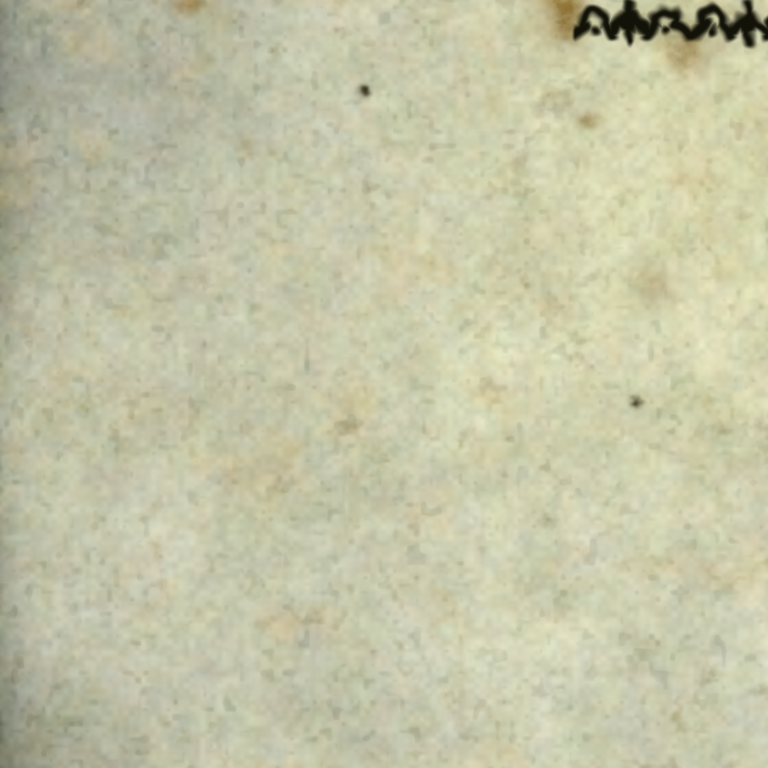
This texture is drawn by a Shadertoy shader. Its source:

```glsl
// Aged paper: pale grey-green ground with soft shading, fine fibrous grain,
// warm foxing, two dark specks and a clipped band of inked ornament.
// Layered value noise makes the paper; distance functions make the ink.

float hash(vec2 p) {
    vec3 q = fract(p.xyx * vec3(0.1031, 0.1030, 0.0973));
    q += dot(q, q.yzx + 33.33);
    return fract((q.x + q.y) * q.z);
}

// Value noise centred on zero
float noise(vec2 p) {
    vec2 i = floor(p), f = fract(p);
    f = f * f * (3.0 - 2.0 * f);
    float low = mix(hash(i), hash(i + vec2(1, 0)), f.x);
    float high = mix(hash(i + vec2(0, 1)), hash(i + vec2(1, 1)), f.x);
    return mix(low, high, f.y) - 0.5;
}

float fbm(vec2 p) {
    float sum = 0.0, amp = 0.6;
    for (int i = 0; i < 4; i++) {
        sum += amp * noise(p);
        p = mat2(1.6, 1.2, -1.2, 1.6) * p + 17.3;
        amp *= 0.55;
    }
    return sum;
}

float segment(vec2 p, vec2 a, vec2 b) {
    vec2 d = b - a;
    return length(p - a - d * clamp(dot(p - a, d) / dot(d, d), 0.0, 1.0));
}

// Soft round falloff, stretched by the given radii
float spot(vec2 p, vec2 centre, vec2 radii) {
    vec2 d = (p - centre) / radii;
    return exp(-dot(d, d));
}

// Repeating ornament: a heavy pointed cross between curled arches
float ornament(vec2 p) {
    p += 0.008 * vec2(noise(p * 70.0), noise(p * 70.0 + 40.0));
    vec2 q = vec2(mod(p.x - 0.743, 0.154) - 0.077, p.y - 0.972);
    q.x = abs(q.x);
    float cross = segment(q, vec2(0, -0.025), vec2(0, 0.024)) - 0.005;
    cross = min(cross, 0.7 * (q.x + abs(q.y) - 0.019));
    cross = min(cross, segment(q, vec2(0.012, -0.002), vec2(0.025, -0.013)) - 0.006);
    vec2 c = q - vec2(0.047, -0.002);
    float arch = max(abs(length(c) - 0.016) - 0.0055, -c.y - 0.006);
    float foot = segment(q, vec2(0.031, -0.006), vec2(0.024, -0.019)) - 0.006;
    float tail = segment(q, vec2(0.058, -0.004), vec2(0.076, -0.017)) - 0.007;
    float curl = length(q - vec2(0.047, -0.012)) - 0.005;
    float d = min(min(cross, arch), min(min(foot, tail), curl));
    return (1.0 - smoothstep(-0.004, 0.006, d)) * smoothstep(0.741, 0.749, p.x);
}

void mainImage(out vec4 fragColor, in vec2 fragCoord) {
    vec2 uv = fragCoord / iResolution.xy;

    // Ground: cool upper left, yellower and lighter towards the right
    vec3 col = mix(vec3(0.765, 0.77, 0.66), vec3(0.825, 0.83, 0.705), smoothstep(0.0, 0.9, uv.x));
    col += vec3(0.025, 0.02, -0.01) * spot(uv, vec2(0.92, 0.78), vec2(0.33, 0.33));
    col -= vec3(0.085, 0.08, 0.045) * spot(uv, vec2(0.06, 0.88), vec2(0.36, 0.24));
    col += vec3(0.0, 0.002, 0.018) * (1.0 - smoothstep(0.1, 0.5, uv.y));
    col += 0.10 * fbm(uv * 4.5) + 0.045 * noise(uv * 13.0 + 3.0);

    // Darkened left edge, deepest in the corners
    float corners = 0.6 + 1.4 * abs(uv.y - 0.5);
    col -= vec3(0.15, 0.145, 0.13) * corners * exp(-uv.x / 0.035);
    col -= 0.09 * spot(uv, vec2(0.0, 0.02), vec2(0.18, 0.15));

    // Warm foxing, strongest along a faint horizontal band
    float band = spot(uv, vec2(0.25, 0.49), vec2(0.35, 0.06));
    float foxing = smoothstep(0.08, 0.5, fbm(uv * vec2(11.0, 15.0) + 7.0) + 0.14 * band);
    col = mix(col, vec3(0.81, 0.745, 0.56), 0.5 * foxing);
    float freckle = smoothstep(0.2, 0.5, fbm(uv * 25.0 + 31.0));
    col = mix(col, vec3(0.60, 0.57, 0.40), 0.4 * freckle);

    // Brown stains around the ink and along the top
    float stain = spot(uv, vec2(0.735, 0.985), vec2(0.024, 0.034));
    stain += 0.8 * spot(uv, vec2(0.89, 0.935), vec2(0.027, 0.026));
    stain += 0.6 * spot(uv, vec2(0.765, 0.843), vec2(0.014, 0.011));
    stain += 0.6 * spot(uv, vec2(0.245, 0.995), vec2(0.025, 0.016));
    stain += 0.25 * spot(uv, vec2(0.85, 0.63), vec2(0.025, 0.03));
    stain *= 1.0 + 1.2 * fbm(uv * 45.0);
    col = mix(col, vec3(0.56, 0.45, 0.22), clamp(stain, 0.0, 0.9));

    // Fine grain with sparse darker fibres, and a slight mottling in tint
    float grain = 0.052 * noise(uv * 140.0) + 0.052 * noise(uv * 80.0 + 9.0);
    grain += 0.035 * noise(uv * 38.0 + 21.0);
    float fibre = noise(uv * 105.0 + 51.0) + 0.6 * noise(uv * 48.0 + 77.0);
    col += grain - 0.06 * smoothstep(0.2, 0.6, fibre);
    col += vec3(0.025, -0.005, -0.025) * noise(uv * 50.0 + 63.0);
    col += vec3(-0.01, 0.007, -0.03) * noise(uv * 34.0 + 87.0);

    // Dark specks and the inked ornament
    vec2 wobble = uv + 0.005 * vec2(noise(uv * 130.0), noise(uv * 130.0 + 5.0));
    float speck = spot(wobble, vec2(0.474, 0.882), vec2(0.007));
    speck += 0.85 * spot(wobble, vec2(0.828, 0.475), vec2(0.008, 0.007));
    col = mix(col, vec3(0.20, 0.18, 0.09), min(0.95 * speck, 1.0));
    float halo = spot(uv, vec2(0.88, 0.972), vec2(0.13, 0.024));
    col = mix(col, vec3(0.58, 0.54, 0.37), 0.3 * halo);
    col = mix(col, vec3(0.05, 0.05, 0.015), 0.97 * ornament(uv));

    fragColor = vec4(clamp(col, 0.0, 1.0), 1.0);
}
```
